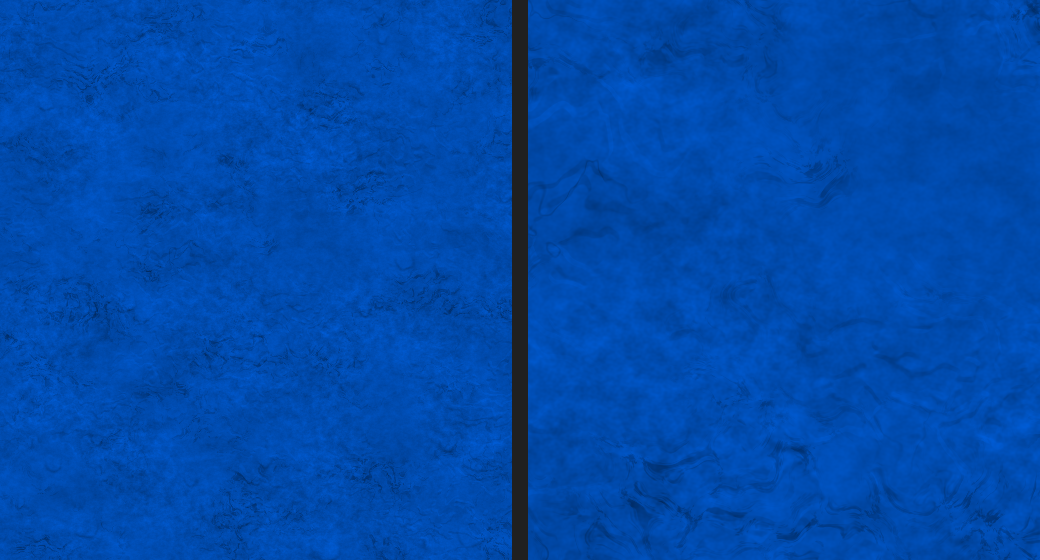
Left: the whole. Right: its middle third, enlarged.
This texture is drawn by a Shadertoy shader. Its source:

```glsl
// Weathered wall under deep blue paint: warped noise gives cloudy mottling,
// terraced noise lit from above gives flaking edges, and thresholded fine
// noise gives dark pitted stains, thin cracks and a few raised blisters.

vec2 hash2(vec2 p) {
    vec3 q = fract(p.xyx * vec3(0.1031, 0.1030, 0.0973));
    q += dot(q, q.yzx + 33.33);
    return fract((q.xx + q.yz) * q.zy);
}

// Gradient noise, roughly -0.7 to 0.7
float noise(vec2 p) {
    vec2 i = floor(p), f = fract(p);
    vec2 u = f * f * f * (f * (f * 6.0 - 15.0) + 10.0);
    float corner[4];
    for (int k = 0; k < 4; k++) {
        vec2 o = vec2(k & 1, k >> 1);
        float a = 6.2832 * hash2(i + o + 50.0).x;
        corner[k] = dot(vec2(cos(a), sin(a)), f - o);
    }
    return mix(mix(corner[0], corner[1], u.x), mix(corner[2], corner[3], u.x), u.y);
}

float fbm(vec2 p, int octaves, float gain) {
    float sum = 0.0, amp = 1.0;
    for (int k = 0; k < octaves; k++) {
        sum += amp * noise(p);
        p = mat2(1.6, 1.2, -1.2, 1.6) * p + 7.3;
        amp *= gain;
    }
    return sum;
}

// Layers of paint as terraces with crisp edges
float terraces(vec2 p) {
    float level = 3.2 * fbm(p * vec2(7.0, 10.0) + 31.0, 5, 0.55) + 0.3;
    return floor(level) + smoothstep(0.4, 0.6, fract(level));
}

// Sparse rounded bumps, bright above and shadowed below
float blisters(vec2 p) {
    float shade = 0.0;
    vec2 wobbled = p + 0.009 * vec2(noise(p * 45.0), noise(p * 45.0 + 19.0));
    vec2 cell = floor(p * 8.0);
    for (int y = -1; y <= 1; y++)
    for (int x = -1; x <= 1; x++) {
        vec2 id = cell + vec2(x, y);
        vec2 place = hash2(id + 11.0), kind = hash2(id + 83.0);
        if (kind.x > 0.25) continue;
        vec2 d = wobbled - (id + 0.15 + 0.7 * place) / 8.0;
        d.x *= 0.75 + 0.5 * place.y;
        float radius = mix(0.009, 0.028, kind.y * kind.y);
        float dist = length(d);
        float rim = exp(-pow((dist - radius) / 0.003, 2.0));
        float facing = d.y / max(dist, 0.001);
        shade += rim * (0.07 * facing - 0.03);
        shade += 0.025 * smoothstep(radius, radius * 0.6, dist);
    }
    return shade;
}

void mainImage(out vec4 fragColor, in vec2 fragCoord) {
    vec2 uv = fragCoord / iResolution.y;
    vec2 warp = vec2(fbm(uv * 9.0 + 3.0, 4, 0.55), fbm(uv * 9.0 + 61.0, 4, 0.55));
    vec2 p = uv + 0.022 * warp;

    // Cloudy mottling, stretched a little sideways
    float blue = 0.694;
    blue += 0.025 * noise(uv * vec2(2.2, 2.8) + 5.0);
    blue += 0.08 * fbm(p * vec2(8.0, 12.0), 5, 0.6);

    // Fine grain, rougher in some areas than others
    float rough = 0.75 + 0.7 * smoothstep(-0.3, 0.4, noise(uv * 6.0 + 27.0));
    blue += 0.066 * rough * fbm(uv * vec2(48.0, 56.0) + 17.0, 4, 0.8);

    // Flaking edges
    float slope = terraces(p) - terraces(p + vec2(0.001, 0.003));
    float flaked = smoothstep(-0.3, 0.35, noise(uv * 5.0 + 43.0));
    blue += 0.1 * flaked * clamp(slope, -0.7, 0.5);

    // Dark stains broken into many small pits
    float patches = smoothstep(-0.12, 0.6, fbm(p * vec2(6.0, 10.0) + 90.0, 5, 0.6));
    float pits = smoothstep(-0.05, 0.6, fbm(uv * vec2(62.0, 76.0) + 4.0 * warp, 4, 0.75));
    blue -= patches * (0.02 + 0.17 * pits);

    // Thin broken cracks
    float crack = abs(fbm(p * 9.0 + 120.0, 5, 0.55));
    float cracked = smoothstep(0.05, 0.35, noise(uv * 8.0 + 71.0));
    blue -= 0.08 * cracked * smoothstep(0.03, 0.0, crack);

    blue += blisters(uv);

    blue = clamp(blue, 0.36, 0.83);
    fragColor = vec4(0.0, 0.43 * blue, blue, 1.0);
}
```
